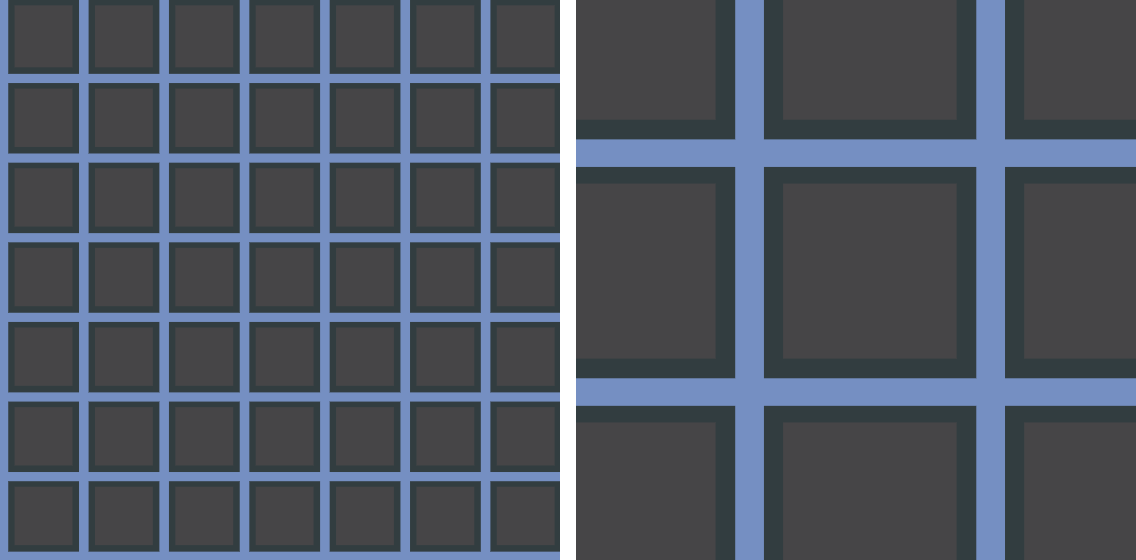
Left, the full canvas; right, a detail of the centre.
A WebGL 1 fragment shader for this pattern:

```glsl
precision highp float;

// A seven by seven grid of dark square tiles separated by blue gutters.
// Each repeated cell layers two box coverages: a slate frame and a grey face.
// The top row is slightly taller, so its frames run off the canvas.

uniform vec2 u_resolution;

const vec3 GUTTER_BLUE = vec3(0.459, 0.561, 0.761);
const vec3 FRAME_SLATE = vec3(0.196, 0.239, 0.251);
const vec3 FACE_GREY = vec3(0.273, 0.271, 0.278);

const vec2 PITCH = vec2(0.1435, 0.1422);
const vec2 FIRST_CORNER = vec2(0.0147, 0.0149);
const vec2 FRAME_SIZE = vec2(0.1264, 0.1258);
const vec2 FACE_MIN = vec2(0.0114, 0.0117);
const vec2 FACE_MAX = vec2(0.1147, 0.1159);
const float TOP_ROW = 6.0;
const float TOP_STRETCH = 0.0065;

// Signed distance to an axis-aligned box given by two corners.
float boxDistance(vec2 p, vec2 lo, vec2 hi) {
  vec2 d = abs(p - 0.5 * (lo + hi)) - 0.5 * (hi - lo);
  return length(max(d, 0.0)) + min(max(d.x, d.y), 0.0);
}

// Converts a distance to edge coverage about one pixel wide.
float coverage(float dist, float pixel) {
  return clamp(0.5 - dist / pixel, 0.0, 1.0);
}

// Colours one tile, with p measured from its lower left corner.
vec3 tileColor(vec2 p, vec2 stretch, float pixel) {
  float frame = coverage(boxDistance(p, vec2(0.0), FRAME_SIZE + stretch), pixel);
  float face = coverage(boxDistance(p, FACE_MIN, FACE_MAX + stretch), pixel);
  vec3 color = mix(GUTTER_BLUE, FRAME_SLATE, frame);
  return mix(color, FACE_GREY, face);
}

void main() {
  vec2 uv = gl_FragCoord.xy / u_resolution;
  float pixel = 1.0 / min(u_resolution.x, u_resolution.y);

  // Cells split in mid-gutter so that every tile edge can be smoothed.
  vec2 halfGutter = 0.5 * (PITCH - FRAME_SIZE);
  vec2 cell = floor((uv - FIRST_CORNER + halfGutter) / PITCH);
  cell.y = min(cell.y, TOP_ROW);
  vec2 local = uv - FIRST_CORNER - cell * PITCH;

  vec2 stretch = vec2(0.0, TOP_STRETCH * step(TOP_ROW - 0.5, cell.y));
  gl_FragColor = vec4(tileColor(local, stretch, pixel), 1.0);
}
```
